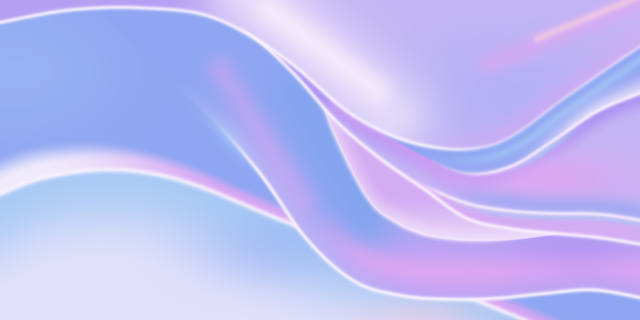
This background is drawn by a WebGL 1 fragment shader. Its source:

```glsl
precision highp float;
// Folded iridescent silk: overlapping sheets in blue, lilac and pink.
// Spline edges y(x) give signed distances for the layer masks, bright rims
// and soft shading; broad glows are gaussian blobs and streaks.
uniform vec2 u_resolution;

#define WHITE vec3(.98, .95, .99)
#define BLUE vec3(.56, .65, .95)
#define SKY vec3(.66, .79, .96)
#define VIOLET vec3(.67, .57, .95)
#define LILAC vec3(.76, .71, .96)
#define PINK vec3(.87, .65, .95)
#define PEACH vec3(.97, .8, .88)
#define RIM .007

vec2 p; // x runs 0..2, y runs 0..1 downward

// Catmull-Rom weights for four knot offsets
vec4 weights(vec4 d) {
  d = abs(d);
  vec4 inner = 1. + d * d * (1.5 * d - 2.5);
  vec4 outer = 2. + d * (d * (2.5 - .5 * d) - 4.);
  return mix(inner, outer, step(1., d)) * step(d, vec4(2.));
}

float spline(float t, vec4 a, vec4 b, vec4 c) {
  vec4 d = t - vec4(0., 1., 2., 3.);
  return dot(a, weights(d)) + dot(b, weights(d - 4.)) + dot(c, weights(d - 8.));
}

// Signed distance to a curve of 12 even knots, positive below; ends run straight
float fold(float start, float gap, vec4 a, vec4 b, vec4 c) {
  float t = (p.x - start) / gap;
  float k = clamp(t, 1., 9.98);
  float y = spline(k, a, b, c);
  float slope = (spline(k + .02, a, b, c) - y) / .02;
  return (p.y - y - slope * (t - k)) / length(vec2(1., slope / gap));
}

float ramp(float a, float b, float x) { return smoothstep(a, b, x); }
float edge(float d) { return ramp(-1., 1., d * u_resolution.y); }
float bump(float d, float w) { return exp(-d * d / (w * w)); }

// Center in xy, radii in zw
float blob(vec4 s) {
  vec2 q = (p - s.xy) / s.zw;
  return exp(-dot(q, q));
}

// From xy to zw
float streak(vec4 s, float w) {
  vec2 q = p - s.xy, v = s.zw - s.xy;
  return bump(length(q - v * clamp(dot(q, v) / dot(v, v), 0., 1.)), w);
}

void tint(inout vec3 c, vec3 dye, float amount) { c = mix(c, dye, amount); }

void main() {
  p = gl_FragCoord.xy / u_resolution * vec2(2., -1.) + vec2(0., 1.);

  // Fold edges
  float crest = fold(-.222, .222, vec4(.117, .07, .031, .025),
    vec4(.055, .182, .365, .456), vec4(.448, .299, .148, .013));
  float crease = fold(.646, .1354, vec4(.049, .107, .206, .323),
    vec4(.411, .487, .542, .521), vec4(.44, .349, .292, .247));
  vec4 start = vec4(0., .102, .229, .38);
  float seam = fold(.646, .1354, start,
    vec4(.495, .578, .635, .659), vec4(.667, .669, .688, .716));
  float hem = fold(.646, .1354, start,
    vec4(.495, .589, .682, .714), vec4(.729, .742, .763, .789));
  float pocket = fold(.927, .0781, vec4(.078, .323, .505, .638),
    vec4(.698, .732, .747, .753), vec4(.753, .747, .737, .724));
  float sweep = fold(.5156, .1484, vec4(.26, .375, .542, .75),
    vec4(.88, .924, .935, .932), vec4(.917, .906, .93, .964));
  float arch = fold(-.1042, .1042, vec4(.656, .607, .565, .542),
    vec4(.531, .534, .552, .583), vec4(.625, .669, .711, .755));
  float right = ramp(1.3, 1.6, p.x);

  // Far backdrop
  vec3 col = mix(VIOLET, LILAC, .4 + .6 * ramp(.5, .8, p.x));
  tint(col, BLUE, .3 * blob(vec4(1.62, .3, .35, .16)));
  tint(col, WHITE, .6 * streak(vec4(.78, -.02, 1.22, .36), .13));
  tint(col, WHITE, .6 * streak(vec4(.84, .03, 1.18, .28), .045));
  tint(col, PINK, .6 * streak(vec4(1.53, .2, 2., .01), .035));
  tint(col, PEACH, .7 * streak(vec4(1.68, .12, 2.02, -.02), .013));
  tint(col, PINK, .45 * bump(crest, .06) * right);

  // Glassy band under the crest, then the ribbon
  vec3 glass = mix(BLUE, LILAC, .6 * ramp(.03, .12, crest));
  tint(glass, SKY, .6 * bump(crest - .035, .015) * right);
  tint(glass, WHITE, .6 * bump(crease, .035) * ramp(1.6, 1.85, p.x));
  tint(col, glass, edge(crest));
  vec3 ribbon = mix(VIOLET, LILAC, ramp(0., .07, crease));
  tint(ribbon, PINK, .85 * blob(vec4(1.7, .56, .3, .09)));
  tint(ribbon, PINK, .5 * streak(vec4(1.05, .33, 1.45, .58), .03));
  tint(ribbon, BLUE, .6 * bump(seam + .025, .03) * right);
  tint(ribbon, mix(PINK, LILAC, .4 * right), edge(seam));
  tint(ribbon, SKY, .6 * bump(seam - .012, .01) * right);
  tint(ribbon, SKY, .8 * bump(crease - .012, .01) * blob(vec4(1.71, .48, .1, .1)));
  tint(col, ribbon, edge(min(crest, crease)));

  // Left sheet with its glowing arch, and the pale sheet beneath
  vec3 body = mix(BLUE, SKY, .35 * blob(vec4(.05, .22, .3, .2)));
  float band = mix(.115, .055, ramp(0., .8, p.x));
  tint(body, mix(WHITE, PINK, ramp(.1, .75, p.x)), .9 * ramp(-band, -.3 * band, arch));
  vec3 pale = mix(SKY, vec3(.88, .88, .98), ramp(0., .3, arch));
  tint(pale, BLUE, .35 * blob(vec4(.85, .78, .25, .12)));
  tint(pale, PEACH, .5 * blob(vec4(1.32, 1., .2, .07)));
  tint(pale, BLUE, .8 * ramp(1.5, 1.8, p.x));
  tint(body, pale, edge(arch));
  tint(body, WHITE, .8 * bump(arch, 1.3 * RIM));

  // Great sweeping fold: pink along the rim, blue in its hollow
  vec3 silk = mix(BLUE, LILAC, .75 * bump(sweep, .07) * ramp(.22, .5, p.y));
  tint(silk, mix(LILAC, VIOLET, .5), ramp(1.1, 1.35, p.x));
  tint(silk, PINK, .45 * streak(vec4(.69, .22, .95, .62), .045));
  tint(silk, PINK, .9 * bump(sweep + .085, .06) * ramp(.6, .85, p.y));
  tint(silk, VIOLET, .6 * blob(vec4(1.8, .77, .2, .07)));
  tint(silk, vec3(.5, .64, .93), .7 * streak(vec4(.93, .3, 1.14, .67), .07));
  tint(body, silk, edge(-sweep));
  tint(body, SKY, .6 * bump(sweep, .025) * blob(vec4(.71, .43, .1, .1)));
  tint(body, WHITE, .9 * bump(sweep, RIM) * ramp(.36, .55, p.y));

  // Inner pocket between hem and fold
  vec3 lining = mix(mix(PINK, LILAC, .4), WHITE, .45 * ramp(.6, .75, p.y));
  tint(lining, WHITE, .4 * bump(pocket, .035));
  tint(body, lining, edge(-pocket));
  tint(body, WHITE, .5 * bump(pocket, RIM) * ramp(.3, .4, p.y) * ramp(1.7, 1.4, p.x));
  tint(col, body, edge(min(crest, hem)));

  // Bright rims
  tint(col, WHITE, .85 * bump(hem, RIM) * edge(crest + RIM));
  tint(col, WHITE, .75 * bump(seam, RIM) * ramp(1.28, 1.4, p.x));
  tint(col, WHITE, .8 * bump(crease, RIM) * right);
  tint(col, WHITE, .85 * bump(crest, RIM) * (1. - .5 * right));
  gl_FragColor = vec4(col, 1.);
}
```
